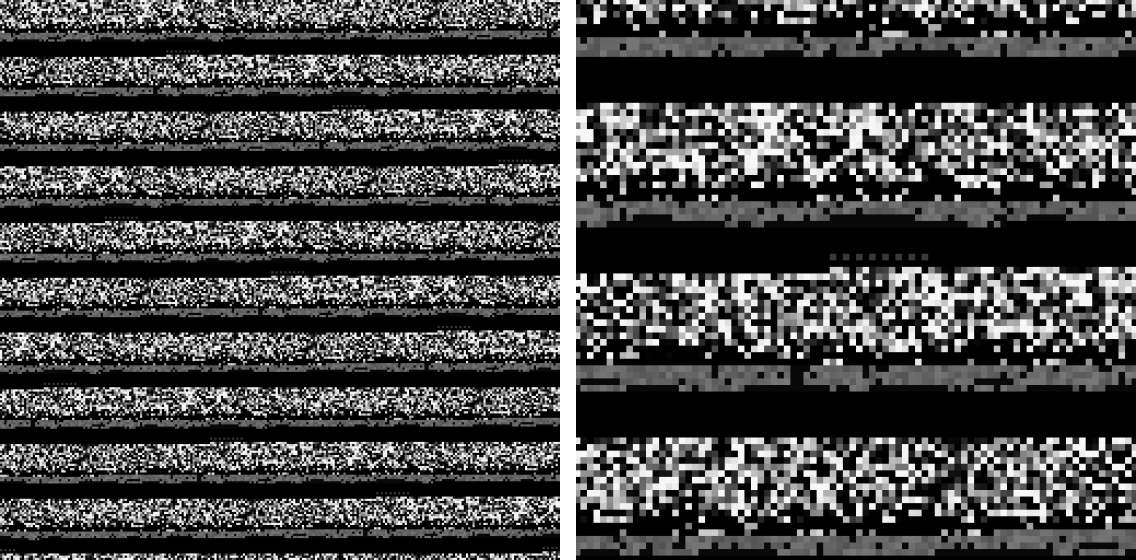
Left, the full canvas; right, a detail of the centre.
A Shadertoy shader for this pattern:

```glsl
// Horizontal bands of grey static, a speckled grey strip and black gaps.
// Square cells are numbered in raster order from the top left; the number is
// taken modulo a period, so each repeat drops a band and slides to the right.

#define CELLS 256          // cells across and down
#define PERIOD 6476        // cells in one repeat: 25 rows and 76 columns
#define STATIC_ROWS 13.0   // height of the static, in rows
#define FRINGE_ROW 9.0     // row where the static starts to thin out
#define STRIP_START 14.8   // first row of the grey strip
#define STRIP_END 18.4     // last row of the grey strip
#define STRIP_DARK 0.32
#define STRIP_LIGHT 0.47
#define WHITE 0.97
#define FAINT_DOT 0.22

float hash(int n, uint seed) {
    uint h = uint(n) * 747796405u + seed * 2891336453u;
    h = ((h >> ((h >> 28u) + 4u)) ^ h) * 277803737u;
    h = (h >> 22u) ^ h;
    return float(h & 0xffffffu) / 16777216.0;
}

// Dense static that breaks into blocky teeth towards its lower edge
float staticTone(int index, float row) {
    float tone = WHITE * smoothstep(0.17, 0.92, hash(index, 1u));
    float thin = smoothstep(FRINGE_ROW, STATIC_ROWS, row);
    float tooth = (index & 3) < 2 ? 0.35 : 0.75;
    return hash(index, 2u) < thin * tooth ? 0.0 : tone;
}

// Grey strip with dark specks, broken runs along its foot and one notch
float stripTone(int index, float row) {
    float tone = mix(STRIP_DARK, STRIP_LIGHT, hash(index, 3u));
    float foot = smoothstep(16.5, STRIP_END, row);
    bool speck = hash(index, 4u) < 0.10 + 0.12 * foot;
    bool gap = hash(index / 6, 5u) < 0.65 * foot;
    int column = index % CELLS;
    bool notch = column == 250 || column == 251;
    return speck || gap || notch ? 0.03 : tone;
}

float cellTone(ivec2 cell) {
    int address = cell.y * CELLS + cell.x;
    int index = (address + PERIOD) % PERIOD;
    float row = float(index) / float(CELLS);

    if (row < STATIC_ROWS) return staticTone(index, row);

    // Bright specks just above the strip
    float speckChance = row < 14.0 ? 0.05 : 0.24;
    if (row < STRIP_START) {
        return hash(index, 6u) < speckChance ? mix(0.45, WHITE, hash(index, 7u)) : 0.0;
    }
    if (row < STRIP_END) return stripTone(index, row);

    // Short dotted run two rows before the next repeat
    int remaining = PERIOD - index;
    bool dotted = remaining > 496 && remaining <= 512 && (remaining & 1) == 0;
    return dotted ? FAINT_DOT : 0.0;
}

void mainImage(out vec4 fragColor, in vec2 fragCoord) {
    vec2 uv = fragCoord / iResolution.xy;
    vec2 grid = vec2(uv.x, 1.0 - uv.y) * float(CELLS);

    // Blend neighbouring cells over the width of one pixel
    vec2 footprint = float(CELLS) / iResolution.xy;
    vec2 corner = floor(grid - 0.5);
    vec2 blend = clamp((grid - corner - 1.0) / footprint + 0.5, 0.0, 1.0);
    ivec2 cell = ivec2(corner);

    float upper = mix(cellTone(cell), cellTone(cell + ivec2(1, 0)), blend.x);
    float lower = mix(cellTone(cell + ivec2(0, 1)), cellTone(cell + ivec2(1, 1)), blend.x);
    fragColor = vec4(vec3(mix(upper, lower, blend.y)), 1.0);
}
```
